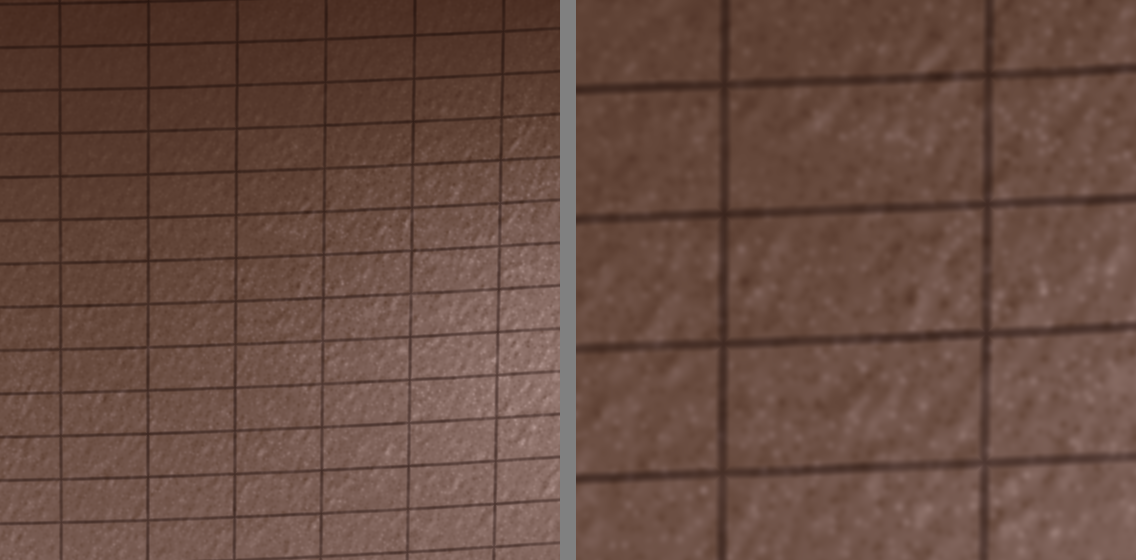
Left: the whole. Right: its middle third, enlarged.
This texture is drawn by a Shadertoy shader. Its source:

```glsl
const vec3 DARK = vec3(0.285, 0.172, 0.128);
const vec3 LIGHT = vec3(0.575, 0.465, 0.435);
const vec3 OLIVE_CAST = vec3(0.004, 0.002, -0.010);
const vec3 LINE_TINT = vec3(0.65, 0.60, 0.59);

const vec2 COLUMN_PITCH = vec2(0.1545, 0.1586);  // bottom, top
const vec2 COLUMN_START = vec2(0.1094, 0.1068);  // bottom, top
const float ROW_PITCH = 0.0773;
const float ROW_START = 0.9922;
const vec2 ROW_RISE = vec2(0.044, 0.034);        // bottom, top
const float LINE_HALF_WIDTH = 0.0027;
const float LINE_SOFTNESS = 0.0025;
const float LINE_WAVER = 0.0005;

const vec2 GLOW_CENTER = vec2(1.05, 0.40);
const float GLOW_SPREAD = 0.21;
const float GLOW_STRENGTH = 0.56;
const vec2 GRAIN_SCALE = vec2(80.0, 52.0);
const float GRAIN_SLANT = 0.35;
const float COARSE_GRAIN = 0.42;
const float FINE_GRAIN = 0.38;

vec2 hash2(vec2 p) {
    vec3 h = fract(vec3(p.xyx) * vec3(0.1031, 0.1030, 0.0973));
    h += dot(h, h.yzx + 33.33);
    return fract((h.xx + h.yz) * h.zy);
}

// Soft bumps around scattered points; few are bright, many a little dark
float cellularBumps(vec2 p) {
    vec2 cell = floor(p);
    float sum = 0.0;
    for (int y = -1; y <= 1; y++) {
        for (int x = -1; x <= 1; x++) {
            vec2 neighbour = cell + vec2(x, y);
            vec2 toPoint = neighbour + hash2(neighbour) - p;
            float height = hash2(neighbour + 57.0).x;
            sum += (height * height - 0.333) * exp(-5.5 * dot(toPoint, toPoint));
        }
    }
    return sum;
}

float layeredSines(vec2 p) {
    float sum = 0.0;
    float amplitude = 0.5;
    for (int i = 0; i < 4; i++) {
        sum += amplitude * sin(p.x + 1.7 * sin(p.y)) * cos(p.y - 0.6 * p.x);
        p = mat2(1.5, 1.1, -1.1, 1.5) * p + 2.3;
        amplitude *= 0.55;
    }
    return sum;
}

// Leaning pebbles lit from one side, over a finer rounder grain
float leatherGrain(vec2 uv) {
    vec2 p = vec2(uv.x - GRAIN_SLANT * uv.y, uv.y) * GRAIN_SCALE;
    float coarse = cellularBumps(p) - 0.6 * cellularBumps(p + vec2(0.6, -0.35));
    float fine = cellularBumps(uv * GRAIN_SCALE.x * 1.9 + 11.0);
    return COARSE_GRAIN * coarse + FINE_GRAIN * fine;
}

float lineMask(float gridCoord, float pitch, float pixel) {
    float dist = abs(fract(gridCoord + 0.5) - 0.5) * pitch;
    float soft = max(LINE_SOFTNESS, pixel);
    return 1.0 - smoothstep(LINE_HALF_WIDTH - soft, LINE_HALF_WIDTH + soft, dist);
}

void mainImage(out vec4 fragColor, in vec2 fragCoord) {
    vec2 uv = fragCoord / iResolution.xy;
    float pixel = 1.0 / min(iResolution.x, iResolution.y);

    // Gently converging columns and rows that curve upward to the right
    vec2 bent = uv + LINE_WAVER * vec2(layeredSines(uv.yx * 40.0), layeredSines(uv * 40.0));
    float columnPitch = mix(COLUMN_PITCH.x, COLUMN_PITCH.y, uv.y);
    float column = (bent.x - mix(COLUMN_START.x, COLUMN_START.y, uv.y)) / columnPitch;
    float rise = mix(ROW_RISE.x, ROW_RISE.y, uv.y) * uv.x * (0.4 + 0.6 * uv.x);
    float row = (ROW_START + rise - bent.y) / ROW_PITCH;

    // Broad light, strongest at the right
    vec2 fromGlow = (uv - GLOW_CENTER) * vec2(1.0, 1.25);
    float glow = exp(-dot(fromGlow, fromGlow) / GLOW_SPREAD);
    float tone = 0.02 + 0.63 * (1.0 - uv.y) + GLOW_STRENGTH * glow;

    // Surface grain and slight variation between tiles
    float patches = layeredSines(uv * 23.0);
    float grainGain = 0.2 + 0.45 * smoothstep(0.1, 0.5, tone) + 0.5 * glow;
    tone += grainGain * (1.0 + 0.4 * patches) * leatherGrain(uv);
    tone += 0.02 * patches + 0.03 * (hash2(floor(vec2(column, row)) + 20.0).x - 0.5);

    vec3 color = mix(DARK, LIGHT, tone);
    color += OLIVE_CAST * exp(-18.0 * (tone - 0.35) * (tone - 0.35));

    // Grooves, fading a little along their length
    float columnLine = lineMask(column, columnPitch, pixel);
    float rowLine = lineMask(row, ROW_PITCH, pixel);
    float groove = max(columnLine, rowLine) + 0.2 * columnLine * rowLine;
    groove *= 0.95 + 0.25 * layeredSines(uv * 31.0 + 4.0);
    color *= mix(vec3(1.0), LINE_TINT, groove);

    fragColor = vec4(clamp(color, 0.0, 1.0), 1.0);
}
```
